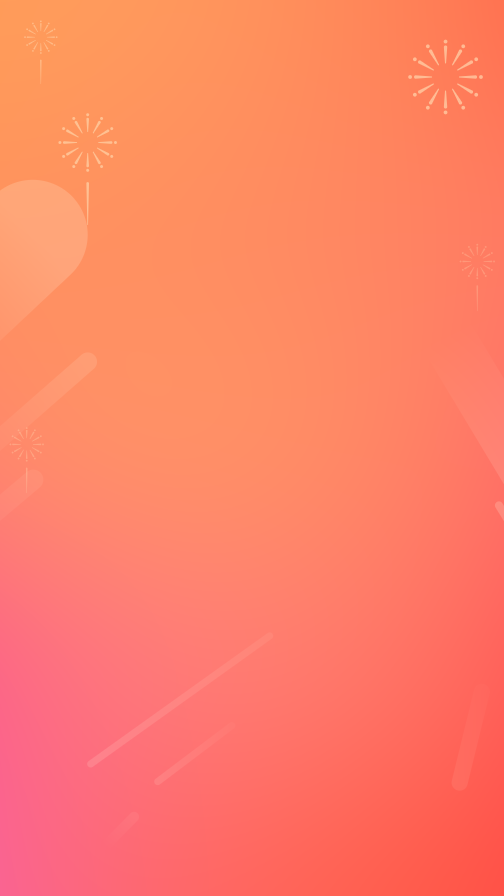
A Shadertoy shader for this background:

```glsl
// Warm coral gradient with translucent slanted pills and small line-art fireworks.

// Gradient rows from top to bottom; columns are the left, middle and right colours.
const mat3 ROWS[5] = mat3[5](
    mat3(1.00, 0.61, 0.35,  1.00, 0.57, 0.36,  1.00, 0.45, 0.32),
    mat3(1.00, 0.57, 0.37,  1.00, 0.55, 0.38,  1.00, 0.48, 0.38),
    mat3(1.00, 0.53, 0.42,  1.00, 0.555, 0.40, 1.00, 0.45, 0.40),
    mat3(0.99, 0.41, 0.52,  1.00, 0.48, 0.44,  1.00, 0.385, 0.355),
    mat3(0.98, 0.39, 0.57,  1.00, 0.40, 0.37,  1.00, 0.32, 0.28));
const vec3 PILL_COLOR  = vec3(1.0, 0.96, 0.88);
const vec3 SPARK_COLOR = vec3(1.0, 0.88, 0.72);
const float RAY_COUNT = 12.0;
const float TAU = 6.283185;

float pixel; // size of one pixel in canvas widths

// Colour across one row: a quadratic through its three columns.
vec3 rowColor(int i, float x) {
    vec3 weights = vec3((1.0 - x) * (1.0 - 2.0 * x), 4.0 * x * (1.0 - x), x * (2.0 * x - 1.0));
    return ROWS[clamp(i, 0, 4)] * weights;
}

// Smooth cubic interpolation between the rows.
vec3 background(vec2 uv) {
    float y = (1.0 - uv.y) * 4.0;
    int i = int(min(floor(y), 3.0));
    float t = y - float(i);
    vec3 a = rowColor(i - 1, uv.x), b = rowColor(i, uv.x);
    vec3 c = rowColor(i + 1, uv.x), d = rowColor(i + 2, uv.x);
    return b + 0.5 * t * (c - a + t * (2.0 * a - 5.0 * b + 4.0 * c - d
             + t * (3.0 * (b - c) + d - a)));
}

float coverage(float dist) {
    return clamp(0.5 - dist / pixel, 0.0, 1.0);
}

float along(vec2 p, vec2 a, vec2 b) {
    return clamp(dot(p - a, b - a) / dot(b - a, b - a), 0.0, 1.0);
}

// Capsule whose radius changes from a to b.
float taper(vec2 p, vec2 a, vec2 b, float radiusA, float radiusB) {
    float t = along(p, a, b);
    return length(p - mix(a, b, t)) - mix(radiusA, radiusB, t);
}

// Translucent pill; opacity runs from alpha.x at a to alpha.y at b.
void pill(inout vec3 color, vec2 p, vec2 a, vec2 b, float radius, vec2 alpha) {
    float opacity = mix(alpha.x, alpha.y, along(p, a, b));
    color = mix(color, PILL_COLOR, opacity * coverage(taper(p, a, b, radius, radius)));
}

// Ring of rays tipped with dots, above an optional stem.
void firework(inout vec3 color, vec2 p, vec2 center, float radius, float alpha, bool stem) {
    vec2 q = (p - center) / radius;
    float sector = TAU / RAY_COUNT;
    float angle = atan(q.y, q.x);
    angle -= sector * floor(angle / sector + 0.5);
    vec2 ray = length(q) * vec2(cos(angle), sin(angle));
    float d = taper(ray, vec2(0.38, 0.0), vec2(0.80, 0.0), 0.015, 0.045);
    d = min(d, length(ray - vec2(0.95, 0.0)) - 0.05);
    if (stem) d = min(d, taper(q, vec2(0.0, -1.4), vec2(0.0, -2.8), 0.045, 0.012));
    color = mix(color, SPARK_COLOR, alpha * coverage(d * radius));
}

void mainImage(out vec4 fragColor, in vec2 fragCoord) {
    pixel = 1.0 / iResolution.x;
    vec2 p = fragCoord * pixel;
    vec3 color = background(fragCoord / iResolution.xy);

    // Pills on the left edge
    pill(color, p, vec2(0.065, 1.312), vec2(-0.150, 1.110), 0.109, vec2(0.20, 0.0));
    pill(color, p, vec2(0.174, 1.060), vec2(-0.020, 0.890), 0.0185, vec2(0.13, 0.04));
    pill(color, p, vec2(0.066, 0.826), vec2(-0.030, 0.745), 0.020, vec2(0.07, 0.04));

    // Pills on the right edge
    pill(color, p, vec2(0.889, 1.106), vec2(1.167, 0.644), 0.054, vec2(0.0, 0.25));
    pill(color, p, vec2(0.990, 0.775), vec2(1.030, 0.710), 0.008, vec2(0.20, 0.20));
    pill(color, p, vec2(0.956, 0.405), vec2(0.912, 0.225), 0.016, vec2(0.02, 0.08));

    // Thin streaks near the bottom
    pill(color, p, vec2(0.535, 0.516), vec2(0.180, 0.262), 0.007, vec2(0.07, 0.15));
    pill(color, p, vec2(0.460, 0.338), vec2(0.313, 0.227), 0.007, vec2(0.03, 0.12));
    pill(color, p, vec2(0.266, 0.157), vec2(0.210, 0.100), 0.010, vec2(0.06, 0.0));

    // Fireworks
    firework(color, p, vec2(0.884, 1.625), 0.074, 0.62, false);
    firework(color, p, vec2(0.174, 1.495), 0.058, 0.58, true);
    firework(color, p, vec2(0.081, 1.704), 0.033, 0.45, true);
    firework(color, p, vec2(0.947, 1.259), 0.035, 0.26, true);
    firework(color, p, vec2(0.053, 0.896), 0.034, 0.30, true);

    fragColor = vec4(color, 1.0);
}
```
